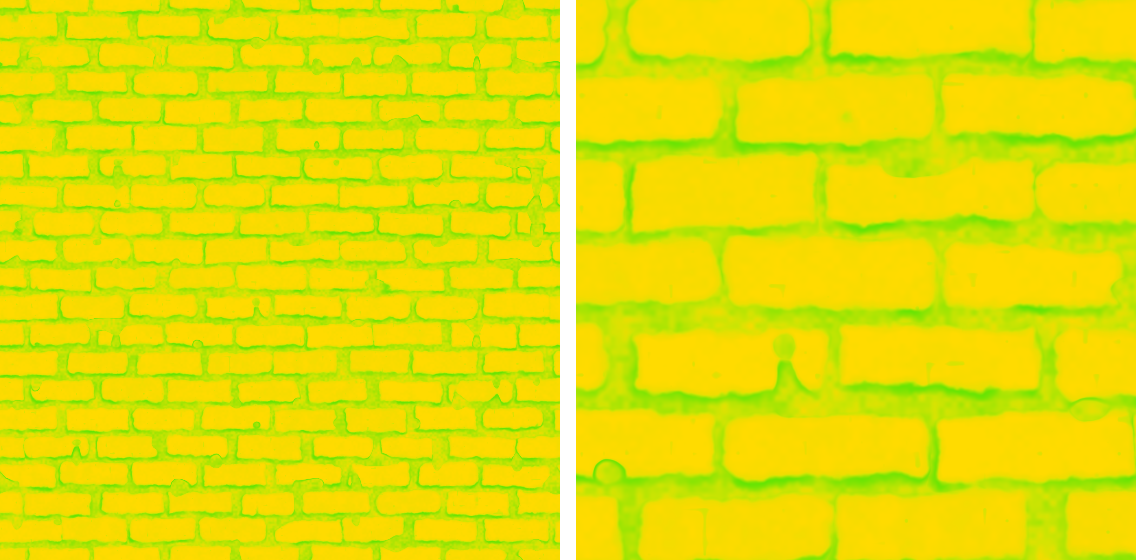
Left, the full canvas; right, a detail of the centre.
A Shadertoy shader for this texture:

```glsl
// A worn brick wall in running bond: 20 courses of 8 bricks, yellow on lime mortar.
// Jittered rounded boxes, warped by periodic noise, give a distance field; one
// warmth value (brick, grainy mortar, shadow) then picks the colour. It tiles.

const float COURSES = 20.0;               // bricks down the canvas
const float COLUMNS = 8.0;                // bricks across the canvas
const float PITCH = COURSES / COLUMNS;    // brick pitch, in course heights
const float COURSE_SHIFT = 0.05;          // height of the first course centre
const float EVEN_SHIFT = 0.854;           // brick centres, in brick pitches
const float ODD_SHIFT = 0.375;
const vec2 HALF_BRICK = vec2(1.135, 0.39);
const vec2 CENTRE_JITTER = vec2(0.13, 0.05);
const vec2 SIZE_JITTER = vec2(0.09, 0.04);
const float TILT = 0.035;
const float MIN_RADIUS = 0.07;
const float MAX_RADIUS = 0.28;
const float EDGE_WARP = 0.15;
const float EDGE_CRUMBLE = 0.09;
const vec2 SHADOW_OFFSET = vec2(0.025, 0.06);
const float SHADOW_WIDTH = 0.11;

const float BRICK_WARMTH = 0.985;
const float RIM_WARMTH = 0.92;
const float MORTAR_WARMTH = 0.785;
const float SHADOW_WARMTH = 0.40;
const float LIME_GREEN = 0.893;
const float YELLOW_GREEN = 0.857;

float hash(vec2 p) {
    vec3 q = fract(p.xyx * vec3(0.1031, 0.1030, 0.0973));
    q += dot(q, q.yzx + 33.33);
    return fract((q.x + q.y) * q.z);
}

// Value noise with a whole number of cells across the canvas
float noise(vec2 uv, float cells) {
    vec2 p = uv * cells, i = floor(p), f = fract(p);
    f = f * f * (3.0 - 2.0 * f);
    vec2 a = mod(i, cells), b = mod(i + 1.0, cells);
    return mix(mix(hash(a), hash(vec2(b.x, a.y)), f.x),
               mix(hash(vec2(a.x, b.y)), hash(b), f.x), f.y);
}

float fbm(vec2 uv, float cells) {
    return 0.55 * noise(uv, cells) + 0.3 * noise(uv + 0.37, cells * 2.0)
         + 0.15 * noise(uv + 0.71, cells * 4.0);
}

// Signed random number in -1..1 for a brick
float vary(vec2 id, float salt) {
    return 2.0 * hash(id + salt * 19.0) - 1.0;
}

// Distance to the nearest brick (x) and its random tone (y)
vec2 wall(vec2 p) {
    vec2 nearest = vec2(1e3, 0.0);
    float row = floor(p.y - COURSE_SHIFT + 0.5);
    for (int j = -1; j <= 1; j++) {
        float r = row + float(j);
        float shift = mod(r, 2.0) < 0.5 ? EVEN_SHIFT : ODD_SHIFT;
        float column = floor(p.x / PITCH - shift + 0.5);
        for (int i = -1; i <= 1; i++) {
            float c = column + float(i);
            vec2 id = vec2(mod(c, COLUMNS), mod(r, COURSES)) + 3.0;
            vec2 q = p - vec2((c + shift) * PITCH, r + COURSE_SHIFT);
            q -= CENTRE_JITTER * vec2(vary(id, 1.0), vary(id, 2.0));
            q.y += q.x * TILT * vary(id, 3.0);
            vec2 halfSize = HALF_BRICK + SIZE_JITTER * vec2(vary(id, 4.0), vary(id, 5.0));
            float wear = hash(id + 114.0);
            float radius = mix(MIN_RADIUS, MAX_RADIUS, wear * wear);
            vec2 k = abs(q) - halfSize + radius;
            float d = length(max(k, 0.0)) + min(max(k.x, k.y), 0.0) - radius;
            if (d < nearest.x) nearest = vec2(d, vary(id, 7.0));
        }
    }
    return nearest;
}

void mainImage(out vec4 fragColor, in vec2 fragCoord) {
    vec2 uv = fragCoord / iResolution.xy;
    float pixel = COURSES / iResolution.y;
    float grain = noise(uv, 256.0) - 0.5;
    float mottle = fbm(uv, 64.0) - 0.5;

    // Crumbling edges and a few mortar smears over the bricks
    vec2 warp = vec2(fbm(uv + 0.13, 45.0), fbm(uv + 0.59, 45.0)) - 0.5;
    vec2 p = uv * COURSES + EDGE_WARP * warp;
    float crumble = EDGE_CRUMBLE * (fbm(uv + 0.29, 100.0) - 0.5)
                  + 0.45 * smoothstep(0.80, 0.98, noise(uv + 0.47, 28.0));
    vec2 brick = wall(p);
    float d = brick.x + crumble;
    float shadowDistance = wall(p + SHADOW_OFFSET).x + crumble;

    // Mortar: coarse grain, lumps and patchy shadow below the bricks
    float mortar = MORTAR_WARMTH + 0.22 * mottle + 0.17 * grain
                 + 0.18 * (noise(uv + 0.83, 36.0) - 0.5);
    float patches = smoothstep(0.25, 0.75, fbm(uv + 0.21, 32.0));
    float shadow = smoothstep(SHADOW_WIDTH, -0.03, shadowDistance) * mix(0.15, 1.0, patches);
    mortar = mix(mortar, SHADOW_WARMTH, shadow);

    // Bricks: dull rim, faint mottling and rare pits
    float face = BRICK_WARMTH + 0.012 * brick.y + 0.06 * mottle + 0.025 * grain;
    face = mix(face, RIM_WARMTH + 0.1 * mottle, smoothstep(-0.11, 0.01, d));
    face -= 0.13 * smoothstep(0.91, 0.99, noise(uv + 0.67, 150.0));

    float edge = max(0.035, pixel);
    float warmth = clamp(mix(face, mortar, smoothstep(-edge, edge, d)), 0.2, 1.0);
    float yellow = smoothstep(0.8, 1.0, warmth);
    fragColor = vec4(warmth, mix(LIME_GREEN, YELLOW_GREEN, yellow), 0.01 * (1.0 - yellow), 1.0);
}
```
